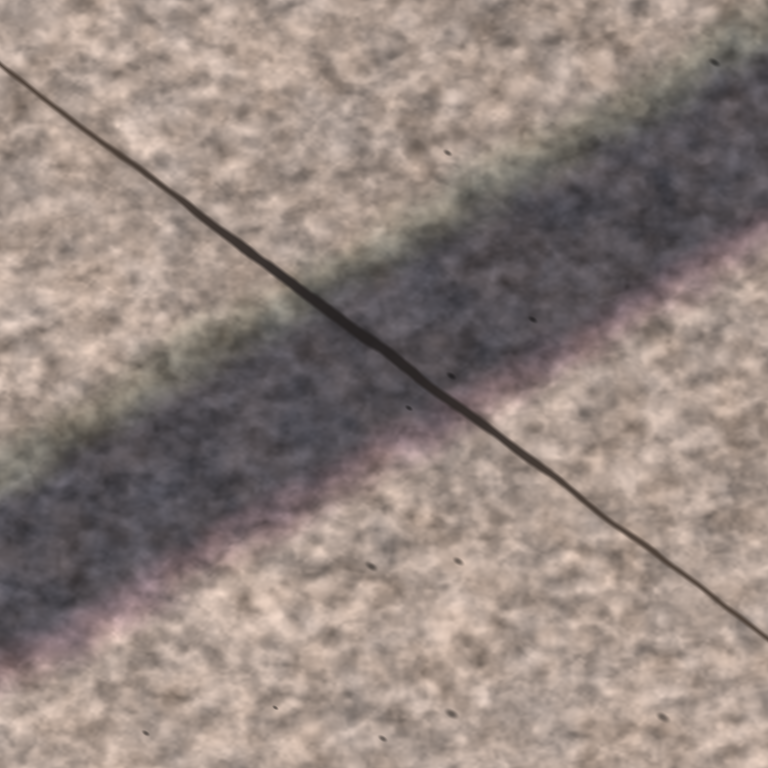
Reproduce this texture procedurally as a WebGL 1 fragment shader.

```glsl
precision highp float;

uniform vec2 u_resolution;

// Lines are stored as (height at the left side, slope).
const vec2 CRACK_LINE = vec2(0.915, -0.746);
const vec2 SHADOW_TOP = vec2(0.390, 0.580);
const vec2 SHADOW_BOTTOM = vec2(0.116, 0.580);
const float TOP_BLUR = 0.055;
const float BOTTOM_BLUR = 0.046;
const float EDGE_WOBBLE = 0.035;

const vec3 STONE = vec3(0.688, 0.620, 0.577);
const vec3 SHADE = vec3(0.322, 0.305, 0.322);
const vec3 TOP_TINT = vec3(-0.025, -0.005, -0.030);
const vec3 BOTTOM_TINT = vec3(0.020, -0.015, 0.005);
const vec3 CRACK_DEEP = vec3(0.150, 0.135, 0.135);
const vec3 CRACK_SHALLOW = vec3(0.300, 0.250, 0.215);

const float GRAIN_SCALE = 44.0;
const float GRAIN_GAIN = 0.80;
const float MOTTLE_GAIN = 0.14;
const float PIT_GRID = 9.0;
const float PIT_CHANCE = 0.22;

float hash(vec2 p) {
  return fract(sin(dot(p, vec2(127.1, 311.7))) * 43758.5453);
}

float valueNoise(vec2 p) {
  vec2 cell = floor(p);
  vec2 f = fract(p);
  f = f * f * (3.0 - 2.0 * f);
  float low = mix(hash(cell), hash(cell + vec2(1.0, 0.0)), f.x);
  float high = mix(hash(cell + vec2(0.0, 1.0)), hash(cell + vec2(1.0, 1.0)), f.x);
  return mix(low, high, f.y);
}

// Layered noise centred on zero; each octave is turned to hide the lattice.
float fbm(vec2 p) {
  float sum = 0.0;
  float weight = 0.5;
  for (int i = 0; i < 4; i++) {
    sum += weight * (valueNoise(p) - 0.5);
    p = mat2(1.28, 0.96, -0.96, 1.28) * p + 17.3;
    weight *= 0.62;
  }
  return sum;
}

// Signed distance to a line, positive above it.
float lineDistance(vec2 p, vec2 line) {
  return (p.y - line.x - line.y * p.x) / sqrt(1.0 + line.y * line.y);
}

// Scattered small dark hollows, at most one per grid cell.
float pits(vec2 p) {
  vec2 cell = floor(p * PIT_GRID);
  vec2 centre = 0.2 + 0.6 * vec2(hash(cell + 3.1), hash(cell + 8.7));
  vec2 offset = (fract(p * PIT_GRID) - centre) / PIT_GRID;
  offset.y += 0.4 * offset.x;
  float radius = mix(0.004, 0.010, hash(cell + 5.9));
  float present = step(1.0 - PIT_CHANCE, hash(cell + 1.7));
  return present * (1.0 - smoothstep(0.1 * radius, radius, length(offset * vec2(0.8, 1.2))));
}

void main() {
  vec2 uv = gl_FragCoord.xy / u_resolution;
  float pixel = 1.0 / min(u_resolution.x, u_resolution.y);

  // Soft shadow band with uneven borders
  float wobble = EDGE_WOBBLE * fbm(uv * 16.0 + 4.0);
  float topDist = lineDistance(uv, SHADOW_TOP) + wobble;
  float bottomDist = lineDistance(uv, SHADOW_BOTTOM) + wobble;
  float belowTop = 1.0 - smoothstep(-TOP_BLUR, TOP_BLUR, topDist);
  float aboveBottom = smoothstep(-BOTTOM_BLUR, BOTTOM_BLUR, bottomDist);
  float shadow = belowTop * aboveBottom;

  // Stone, a little dimmer toward the upper right
  vec3 stone = STONE * (1.0 - 0.05 * smoothstep(0.9, 1.8, uv.x + uv.y));
  vec3 color = mix(stone, SHADE, shadow);
  color += TOP_TINT * 4.0 * belowTop * (1.0 - belowTop);
  color += BOTTOM_TINT * 4.0 * aboveBottom * (1.0 - aboveBottom);

  // Grain, broad mottling and pits
  vec2 warp = 0.008 * vec2(fbm(uv * 30.0), fbm(uv * 30.0 + 50.0));
  vec2 grainPos = (uv + warp) * GRAIN_SCALE;
  grainPos = vec2(0.8 * grainPos.x + 0.5 * grainPos.y, grainPos.y - 0.4 * grainPos.x);
  color *= 1.0 + GRAIN_GAIN * fbm(grainPos) + MOTTLE_GAIN * fbm(uv * 6.0 + 20.0);
  color += vec3(0.03, 0.0, -0.03) * fbm(uv * 22.0 + 70.0);
  color *= 1.0 - 0.45 * pits(uv);

  // Crack: widest and darkest near the middle, with a faint worn border
  float depth = exp(-pow((uv.x - 0.47) / 0.24, 2.0));
  float crackDist = lineDistance(uv, CRACK_LINE) + 0.007 * fbm(vec2(uv.x * 14.0, 2.5));
  float halfWidth = mix(0.0027, 0.0068, depth) * (1.0 + 0.5 * fbm(vec2(uv.x * 40.0, 9.0)));
  float blur = 0.0018 + pixel;
  float groove = 1.0 - smoothstep(halfWidth - blur, halfWidth + blur, abs(crackDist));
  float border = exp(-pow(crackDist / (halfWidth + 0.005), 2.0));
  color *= 1.0 - 0.16 * border;
  color = mix(color, mix(CRACK_SHALLOW, CRACK_DEEP, depth), 0.92 * groove);

  gl_FragColor = vec4(clamp(color, 0.0, 1.0), 1.0);
}
```
